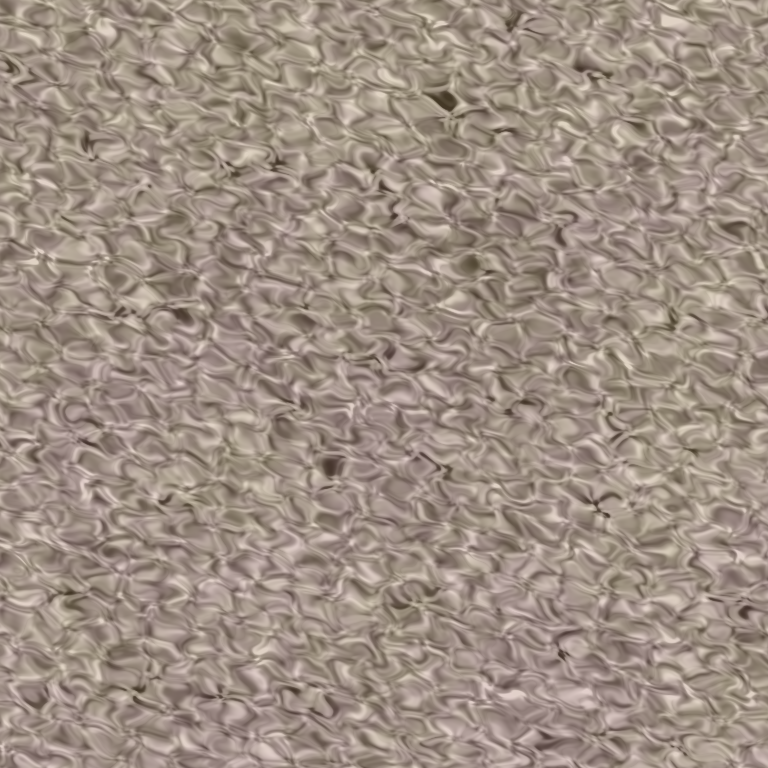
Write a Shadertoy shader that draws this texture.

```glsl
// Weathered, granular ground: small curly grains, slightly flattened and leaning
// down to the right. Warped gradient noise shapes the grains, folded noise adds
// creases, and broad noise varies the tint, the brightness and the dark pits.

vec2 randomGradient(ivec2 cell) {
    uint h = uint(cell.x) * 1597334677u ^ uint(cell.y) * 3812015801u;
    h = (h ^ (h >> 15)) * 2246822519u;
    h = (h ^ (h >> 13)) * 3266489917u;
    float angle = float((h ^ (h >> 16)) & 65535u) / 65536.0 * 6.28319;
    return vec2(cos(angle), sin(angle));
}

float gradientNoise(vec2 p) {
    ivec2 cell = ivec2(floor(p));
    vec2 f = fract(p);
    vec2 w = f * f * f * (f * (f * 6.0 - 15.0) + 10.0);
    float a = dot(randomGradient(cell), f);
    float b = dot(randomGradient(cell + ivec2(1, 0)), f - vec2(1, 0));
    float c = dot(randomGradient(cell + ivec2(0, 1)), f - vec2(0, 1));
    float d = dot(randomGradient(cell + ivec2(1, 1)), f - vec2(1, 1));
    return mix(mix(a, b, w.x), mix(c, d, w.x), w.y);
}

// Signed brightness of the grains, centred near zero
float grainRelief(vec2 uv) {
    vec2 leaning = vec2(dot(uv, vec2(0.95, -0.31)), dot(uv, vec2(0.31, 0.95)));
    vec2 p = leaning * vec2(44.0, 72.0);
    vec2 curl = vec2(gradientNoise(p * 0.6 + 31.0), gradientNoise(p * 0.6 + 77.0));
    p += 1.3 * curl;
    float body = gradientNoise(p);
    float detail = gradientNoise(p * 1.9 + 13.0);
    float crease = abs(gradientNoise(p * 0.95 + 53.0)) - 0.16;
    return 0.62 * body + 0.38 * detail + 0.5 * crease;
}

void mainImage(out vec4 fragColor, in vec2 fragCoord) {
    vec2 uv = fragCoord / iResolution.y;
    float grain = grainRelief(uv);

    // Broad patches of light and shade
    float patches = gradientNoise(uv * 4.0 + 5.0) + 0.8 * gradientNoise(uv * 11.0 + 19.0);
    float tone = 0.617 + 0.5 * grain + 0.06 * patches;

    // Scattered clusters of dark pits and pale chips
    float cluster = gradientNoise(uv * vec2(13.0, 16.0) + 41.0);
    float pits = smoothstep(0.22, 0.48, cluster) * smoothstep(0.02, 0.25, -grain);
    float chips = smoothstep(0.22, 0.48, -cluster) * smoothstep(0.05, 0.28, grain);
    tone += 0.09 * chips - 0.16 * pits;
    tone = clamp(tone, 0.27, 0.88);

    // Olive above, rosy below, with small shifts from grain to grain
    float tint = 0.9 * (0.5 - uv.y) + 1.6 * gradientNoise(uv * 5.0 + 67.0)
               + 1.5 * gradientNoise(uv * vec2(28.0, 36.0) + 91.0);
    vec3 color = tone + vec3(0.0, -0.058, -0.104);
    color += clamp(tint, -1.0, 1.0) * vec3(0.006, -0.009, 0.020);

    fragColor = vec4(color, 1.0);
}
```
